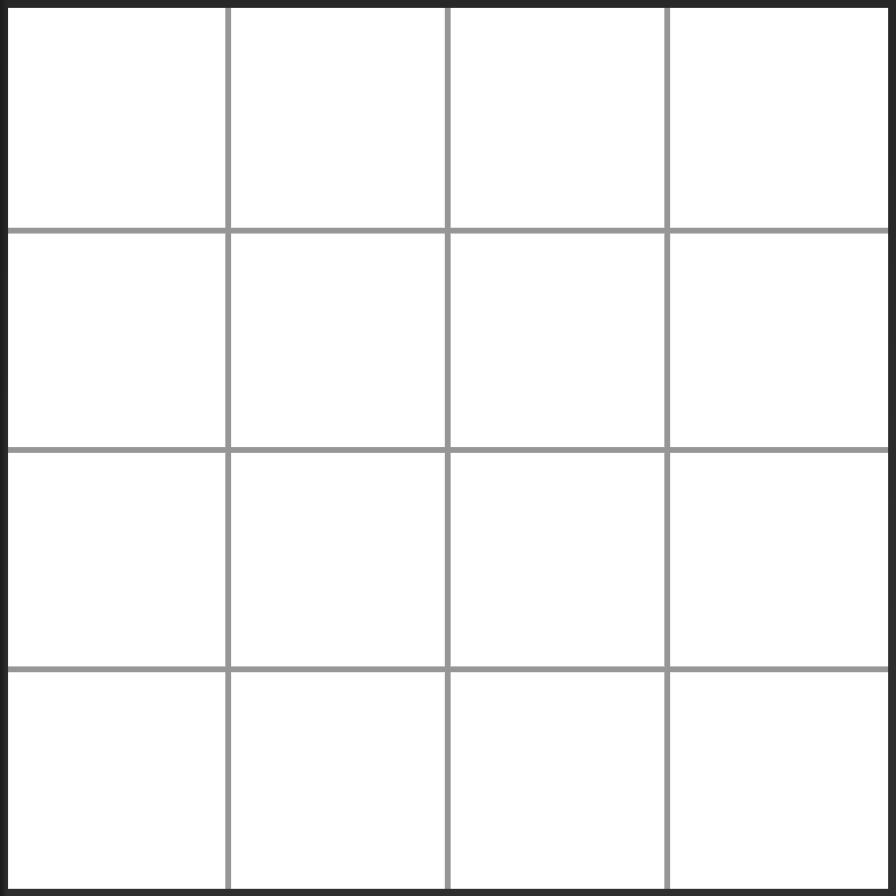
Reproduce this pattern procedurally as a three.js fragment shader.

```glsl
// Draws a four by four grid of white squares with grey dividers in a dark frame.
varying vec2 vUv;

const float CELLS = 4.0;                         // squares across and down
const vec2 GRID_CENTRE = vec2(0.4997, 0.4978);   // crossing of the middle dividers
const vec2 PITCH = vec2(0.2450, 0.2448);         // spacing of the dividers
const float LINE_WIDTH = 0.0065;
const vec2 FRAME_MIN = vec2(0.0090, 0.0080);     // inner corner, lower left
const vec2 FRAME_MAX = vec2(0.9912, 0.9912);     // inner corner, upper right

const vec3 PAPER = vec3(1.0);
const vec3 DIVIDER = vec3(0.59);
const vec3 FRAME_LIGHT = vec3(0.18);
const vec3 FRAME_TOP = vec3(0.155);
const vec3 FRAME_DARK = vec3(0.11);

// Share of a pixel inside an edge; depth is positive inside.
vec2 coverage(vec2 depth, vec2 pixel) {
  return clamp(depth / pixel + 0.5, 0.0, 1.0);
}

// Coverage of the inner dividers, vertical in x and horizontal in y.
vec2 dividers(vec2 p, vec2 pixel) {
  vec2 offset = p - GRID_CENTRE;
  float last = CELLS * 0.5 - 1.0;
  vec2 index = clamp(floor(offset / PITCH + 0.5), -last, last);
  return coverage(0.5 * LINE_WIDTH - abs(offset - index * PITCH), pixel);
}

// Frame shade: darker along the outer left edge and slightly so at the top.
vec3 frameColour(vec2 p) {
  vec3 shade = mix(FRAME_LIGHT, FRAME_TOP, smoothstep(0.2, 1.0, p.y));
  float leftShadow = 1.0 - smoothstep(0.0, FRAME_MIN.x, p.x);
  return mix(shade, FRAME_DARK, leftShadow);
}

void main() {
  vec2 pixel = max(fwidth(vUv), vec2(0.00001));

  // Squares and dividers
  vec2 lines = dividers(vUv, pixel);
  vec3 colour = mix(PAPER, DIVIDER, max(lines.x, lines.y));

  // Frame
  vec2 inside = coverage(min(vUv - FRAME_MIN, FRAME_MAX - vUv), pixel);
  colour = mix(frameColour(vUv), colour, inside.x * inside.y);

  gl_FragColor = vec4(colour, 1.0);
}
```
